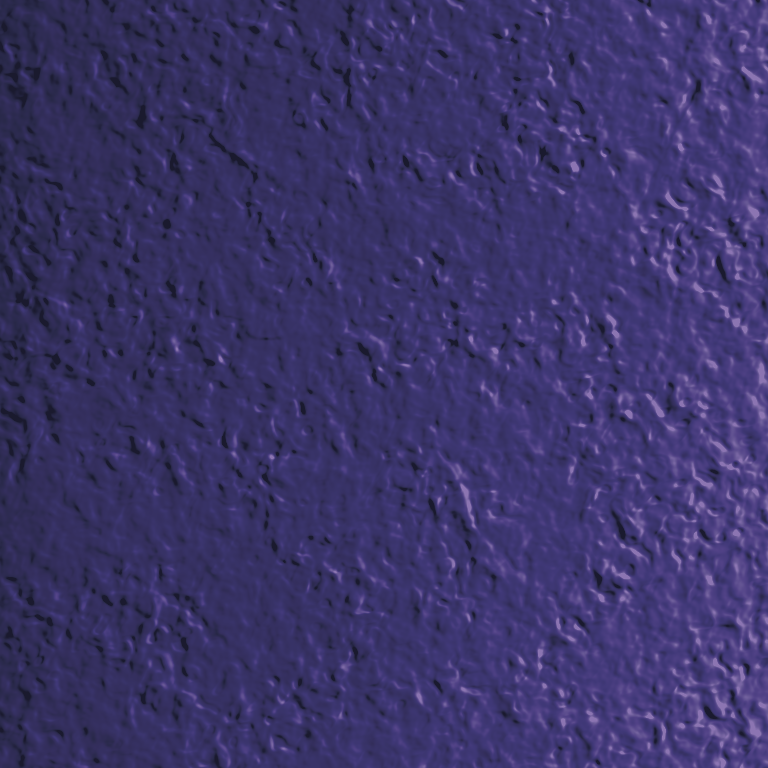
This texture is drawn by a Shadertoy shader. Its source:

```glsl
// Rough violet plaster wall, grazed by light from the upper right.

vec2 hashGradient(vec2 cell) {
    vec3 q = fract(vec3(cell.xyx) * vec3(0.1031, 0.1030, 0.0973));
    q += dot(q, q.yzx + 33.33);
    float angle = 6.2832 * fract((q.x + q.y) * q.z);
    return vec2(cos(angle), sin(angle));
}

// Gradient noise, centred on zero
float noise(vec2 p) {
    vec2 i = floor(p), f = fract(p);
    vec2 u = f * f * f * (f * (f * 6.0 - 15.0) + 10.0);
    float a = dot(hashGradient(i), f);
    float b = dot(hashGradient(i + vec2(1, 0)), f - vec2(1, 0));
    float c = dot(hashGradient(i + vec2(0, 1)), f - vec2(0, 1));
    float d = dot(hashGradient(i + vec2(1, 1)), f - vec2(1, 1));
    return mix(mix(a, b, u.x), mix(c, d, u.x), u.y);
}

// Same noise on a turned lattice, so no axis shows
float turnedNoise(vec2 p, float angle) {
    float c = cos(angle), s = sin(angle);
    return noise(mat2(c, s, -s, c) * p + 31.0 * angle);
}

// Relief: soft lumps, flat-topped crumbs, pits and a few long trowel edges
float plasterHeight(vec2 p) {
    vec2 warp = vec2(noise(p * 21.0 + 3.7), noise(p * 21.0 + 41.3));
    vec2 q = p + 0.007 * warp;
    float rough = smoothstep(-0.3, 0.25, noise(p * 8.0 + 19.0));

    float lumps = 0.52 * turnedNoise(q * vec2(28.0, 24.0), 0.5)
                + 0.42 * turnedNoise(q * vec2(50.0, 42.0), 1.1)
                + 0.20 * turnedNoise(q * 78.0, 2.0);
    float crumbs = 0.24 * smoothstep(0.0, 0.35, turnedNoise(q * 38.0, 2.7));
    float pits = -0.24 * smoothstep(0.08, 0.45, turnedNoise(q * 58.0, 3.6));
    float grain = 0.06 * turnedNoise(p * 125.0, 4.4);

    float edgeMask = smoothstep(0.1, 0.35, noise(p * 7.0 + 73.0));
    float edges = 0.28 * edgeMask * smoothstep(-0.05, 0.05, noise(q * 10.0 + 29.0));
    return lumps * mix(0.75, 1.1, rough) + (crumbs + pits) * mix(0.45, 1.1, rough) + grain + edges;
}

// Dark shadow to pale lilac, one step per unit of tone
vec3 wallColour(float tone) {
    vec3 ramp[8] = vec3[8](
        vec3(0.10, 0.10, 0.18), vec3(0.16, 0.16, 0.29),
        vec3(0.20, 0.18, 0.36), vec3(0.22, 0.20, 0.41),
        vec3(0.25, 0.22, 0.47), vec3(0.32, 0.26, 0.53),
        vec3(0.41, 0.35, 0.59), vec3(0.55, 0.46, 0.70));
    tone = clamp(tone, 0.0, 6.999);
    int k = int(tone);
    return mix(ramp[k], ramp[k + 1], fract(tone));
}

void mainImage(out vec4 fragColor, in vec2 fragCoord) {
    vec2 uv = fragCoord / iResolution.xy;
    vec2 p = fragCoord / iResolution.y;

    // Slope towards the light, with flat parts kept calm
    vec2 toLight = 0.0024 * normalize(vec2(0.85, 0.5));
    float slope = (plasterHeight(p - toLight) - plasterHeight(p + toLight)) / 0.0048;
    float relief = slope / 27.0;
    relief *= 0.65 + 0.35 * min(abs(relief), 2.0);

    // Light falls off to the left and towards the top
    float tone = 1.95 + 1.3 * uv.x + 1.4 * uv.x * uv.x - 0.6 * (uv.y - 0.5);
    tone -= 0.6 * smoothstep(0.09, 0.0, uv.x);
    tone += 0.5 * noise(p * 4.0 + 5.0);
    tone += relief * mix(0.75, 1.25, uv.x);

    fragColor = vec4(wallColour(tone), 1.0);
}
```
